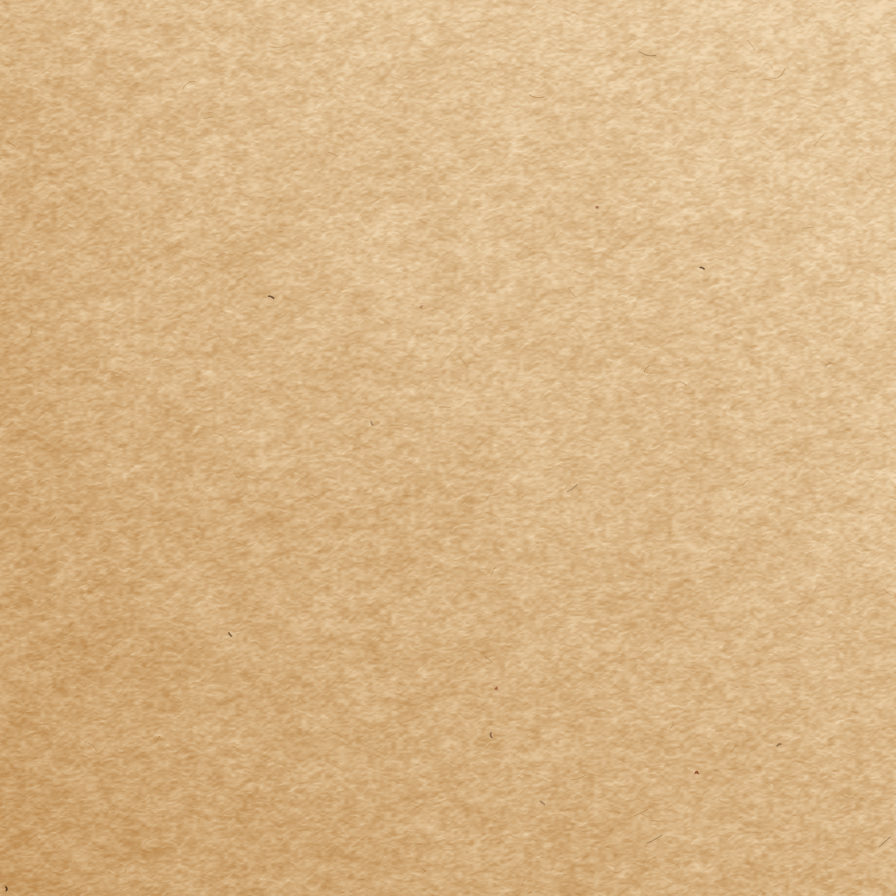
Write a Shadertoy shader that draws this texture.

```glsl
// Kraft paper: warm diagonal light, matted horizontal fibres, stray hairs and dark specks.

float hash(vec2 p) {
    vec3 q = fract(vec3(p.xyx) * 0.1031);
    q += dot(q, q.yzx + 33.33);
    return fract((q.x + q.y) * q.z);
}

float valueNoise(vec2 p) {
    vec2 cell = floor(p), f = fract(p);
    f = f * f * (3.0 - 2.0 * f);
    float low = mix(hash(cell), hash(cell + vec2(1, 0)), f.x);
    float high = mix(hash(cell + vec2(0, 1)), hash(cell + vec2(1, 1)), f.x);
    return mix(low, high, f.y) - 0.5;
}

float fbm(vec2 p) {
    float sum = 0.0, amplitude = 0.5;
    for (int i = 0; i < 5; i++) {
        sum += amplitude * valueNoise(p);
        p = mat2(1.6, 1.2, -1.2, 1.6) * p + 17.3;
        amplitude *= 0.62;
    }
    return sum;
}

// Scattered bent strands, at most one per grid cell; sizes are in canvas units.
float strands(vec2 uv, float grid, float density, float halfLength,
              float halfWidth, float tilt, float seed) {
    vec2 p = uv * grid, home = floor(p);
    float cover = 0.0;
    for (int y = -1; y <= 1; y++)
    for (int x = -1; x <= 1; x++) {
        vec2 cell = home + vec2(x, y), key = cell + seed;
        if (hash(key + 3.7) > density) continue;
        vec2 centre = cell + vec2(hash(key + 11.1), hash(key + 23.9));
        float angle = 0.12 + (hash(key + 37.3) - 0.5) * tilt;
        float c = cos(angle), s = sin(angle);
        vec2 d = mat2(c, -s, s, c) * (p - centre) / grid;
        float reach = halfLength * mix(0.4, 1.0, hash(key + 51.7));
        float bend = (hash(key + 67.1) - 0.5) * 0.6;
        d.y += bend * (d.x * d.x / reach - 0.3 * reach);
        d.x -= clamp(d.x, -reach, reach);
        float ink = 1.0 - smoothstep(halfWidth - 0.0007, halfWidth + 0.0009, length(d));
        cover = max(cover, ink * mix(0.25, 1.0, hash(key + 83.3)));
    }
    return cover;
}

void mainImage(out vec4 fragColor, in vec2 fragCoord) {
    vec2 uv = fragCoord / iResolution.y;
    vec2 canvas = fragCoord / iResolution.xy;

    // Light falls off from the upper right to the lower left
    float tone = 0.02 + 0.42 * canvas.x + 0.56 * canvas.y;
    tone -= 0.10 * smoothstep(0.15, 0.0, canvas.x);

    // Cloudy pulp and small mottles
    tone += 0.22 * fbm(uv * vec2(8.0, 12.0));
    tone += 0.48 * fbm(uv * vec2(42.0, 64.0) + 40.0);

    // Fine horizontal grain, its direction wandering a little
    vec2 g = uv;
    g.y += 0.004 * valueNoise(uv * vec2(80.0, 60.0) + 9.0);
    g.y -= 0.10 * uv.x;
    tone += 0.20 * valueNoise(g * vec2(85.0, 200.0));
    tone += 0.42 * valueNoise(g * vec2(150.0, 300.0) + 71.0);
    tone += 0.46 * valueNoise(g * vec2(230.0, 430.0) + 133.0);

    // Dense pale and tan fibres
    tone += 0.30 * strands(uv, 84.0, 0.75, 0.006, 0.0006, 1.3, 100.0);
    tone -= 0.28 * strands(uv, 74.0, 0.75, 0.006, 0.0006, 1.5, 200.0);

    vec3 color = mix(vec3(0.79, 0.62, 0.41), vec3(0.91, 0.80, 0.64),
                     clamp(tone, -0.35, 1.25));

    // Sparse brown hairs
    float brownHair = strands(uv, 18.0, 0.24, 0.009, 0.0004, 2.2, 300.0);
    color = mix(color, vec3(0.64, 0.45, 0.23), 0.50 * brownHair);
    float greyHair = strands(uv, 6.0, 0.16, 0.010, 0.0005, 2.8, 400.0);
    color = mix(color, vec3(0.42, 0.33, 0.21), 0.60 * greyHair);

    // Bark specks, dark and reddish
    float darkSpeck = strands(uv, 7.0, 0.12, 0.003, 0.0009, 6.0, 500.0);
    color = mix(color, vec3(0.26, 0.16, 0.10), 0.85 * darkSpeck);
    float redSpeck = strands(uv, 6.0, 0.10, 0.0008, 0.0014, 6.0, 600.0);
    color = mix(color, vec3(0.50, 0.22, 0.10), 0.85 * redSpeck);

    fragColor = vec4(color, 1.0);
}
```
